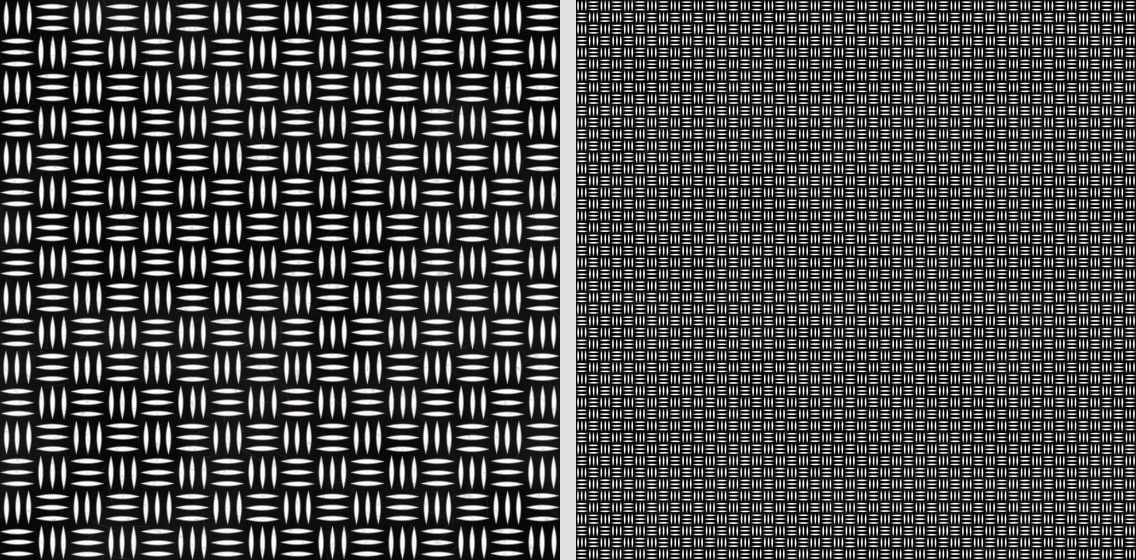
Left: one tile. Right: repeated 3 by 3.
Give the GLSL for this texture map, as a Shadertoy shader.

```glsl
// Checker-plate tread: a 16 by 16 grid of cells, each with three pointed bars
// whose direction alternates like a basket weave. The bars are lens distance
// functions; wrapped noise and short scratches wear the dark base.

const float CELLS = 16.0;          // cells across and down, even so it tiles
const float BARS = 3.0;            // bars in each cell
const float BAR_SPACING = 0.322;   // lengths below are in cells
const float BAR_HALF_LENGTH = 0.46;
const float BAR_HALF_WIDTH = 0.068;
const float EDGE_SOFTNESS = 0.034;
const float JITTER_ACROSS = 0.014;
const float JITTER_ALONG = 0.012;
const float WIDTH_VARIATION = 0.10;
const float SCRATCH_CELLS = 24.0;
const float SCRATCH_STRENGTH = 0.09;
const float TINT_STRENGTH = 0.025;
const vec3 BASE_COLOR = vec3(0.022);
const vec3 BAR_COLOR = vec3(0.985);

float hash(vec2 p) {
    vec3 q = fract(p.xyx * 0.1031);
    q += dot(q, q.yzx + 33.33);
    return fract((q.x + q.y) * q.z);
}

// Value noise that repeats after a whole number of lattice steps.
float wrappedNoise(vec2 uv, float period) {
    vec2 p = uv * period;
    vec2 i = floor(p);
    vec2 f = fract(p);
    f = f * f * (3.0 - 2.0 * f);
    vec2 a = mod(i, period);
    vec2 b = mod(i + 1.0, period);
    return mix(mix(hash(a), hash(vec2(b.x, a.y)), f.x),
               mix(hash(vec2(a.x, b.y)), hash(b), f.x), f.y);
}

float clouds(vec2 uv) {
    float sum = 0.0;
    float weight = 0.5;
    float period = 5.0;
    for (int octave = 0; octave < 5; octave++) {
        sum += weight * wrappedNoise(uv, period);
        weight *= 0.5;
        period *= 2.0;
    }
    return sum;
}

// Distance to a lens lying along x, made from two circular arcs.
float lensDistance(vec2 p, float halfLength, float halfWidth) {
    p = abs(p);
    float offset = (halfLength * halfLength - halfWidth * halfWidth) / (2.0 * halfWidth);
    bool beyondTip = offset * (p.x - halfLength) > p.y * halfLength;
    return beyondTip ? length(p - vec2(halfLength, 0.0))
                     : length(p + vec2(0.0, offset)) - offset - halfWidth;
}

// Coverage of the three bars in the cell at this point.
float barMask(vec2 grid, float pixel) {
    vec2 cell = floor(grid);
    vec2 p = fract(grid) - 0.5;
    bool upright = mod(cell.x + cell.y, 2.0) > 0.5;
    if (upright) p = p.yx;
    float nearest = 1.0;
    for (float k = 0.0; k < BARS; k++) {
        vec2 seed = cell + vec2(31.0 * k + 7.0, 57.0);
        vec2 shift = vec2(JITTER_ALONG, JITTER_ACROSS)
                   * (2.0 * vec2(hash(seed), hash(seed + 83.0)) - 1.0);
        shift.y += (k - 0.5 * (BARS - 1.0)) * BAR_SPACING;
        float width = BAR_HALF_WIDTH
                    * (1.0 + WIDTH_VARIATION * (hash(seed + 149.0) - 0.5));
        nearest = min(nearest, lensDistance(p - shift, BAR_HALF_LENGTH, width));
    }
    float soft = max(EDGE_SOFTNESS, pixel);
    return 1.0 - smoothstep(-soft, soft, nearest);
}

// Faint short scratches, one or none per cell of a wrapped grid.
float scratches(vec2 uv, float pixel) {
    vec2 p = uv * SCRATCH_CELLS;
    vec2 home = floor(p);
    float total = 0.0;
    for (int y = -1; y <= 1; y++)
    for (int x = -1; x <= 1; x++) {
        vec2 cell = home + vec2(x, y);
        vec2 id = mod(cell, SCRATCH_CELLS);
        vec2 center = cell + vec2(hash(id + 11.0), hash(id + 43.0));
        float angle = 6.2832 * hash(id + 71.0);
        vec2 axis = vec2(cos(angle), sin(angle));
        vec2 d = p - center;
        float along = dot(d, axis);
        float reach = mix(0.15, 0.7, hash(id + 101.0));
        float bend = 0.25 * (hash(id + 131.0) - 0.5) * along * along;
        float across = abs(dot(d, vec2(-axis.y, axis.x)) - bend);
        float line = 1.0 - smoothstep(0.0, max(0.035, pixel), across);
        float fade = 1.0 - smoothstep(0.4 * reach, reach, abs(along));
        total += line * fade * step(0.45, hash(id + 167.0));
    }
    return min(total, 1.0);
}

void mainImage(out vec4 fragColor, in vec2 fragCoord) {
    vec2 uv = fragCoord / iResolution.xy;
    float pixel = 1.0 / min(iResolution.x, iResolution.y);

    // Dark, dusty base
    float dust = clouds(uv);
    float grain = wrappedNoise(uv, 256.0);
    vec3 base = BASE_COLOR + 0.05 * smoothstep(0.4, 0.8, dust) + 0.016 * grain;
    base += SCRATCH_STRENGTH * scratches(uv, pixel * SCRATCH_CELLS) * dust;

    // Pale bars with fine pitting and a faint drifting tint
    float pits = smoothstep(0.72, 1.0, wrappedNoise(uv + 0.37, 192.0));
    float tint = TINT_STRENGTH * (wrappedNoise(uv, 8.0) - 0.5);
    vec3 bar = BAR_COLOR + tint * vec3(1.0, -1.0, 0.6) - 0.12 * pits;

    vec3 color = mix(base, bar, barMask(uv * CELLS, pixel * CELLS));
    fragColor = vec4(clamp(color, 0.0, 1.0), 1.0);
}
```
